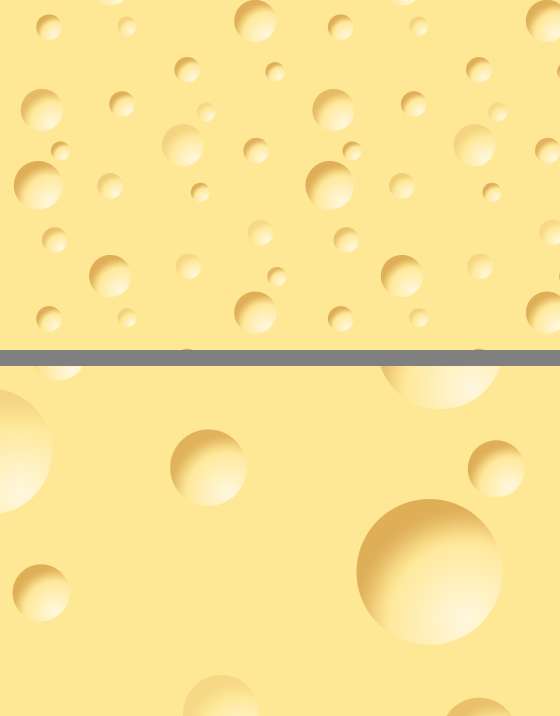
Top: the whole. Bottom: its middle third, enlarged.
Reproduce this texture procedurally as a WebGL 2 fragment shader.

```glsl
#version 300 es
precision highp float;
// Flat butter-yellow sheet with round, softly shaded hollows.
// Hollows follow a low-discrepancy sequence on a seamless square tile, jittered
// by a hash; each is shaded by its distance from a glow at its lower right.

#define TILE_SIZE 0.8333            // tile edge, in canvas heights
#define HOLE_COUNT 19
#define FIRST_HOLE vec2(0.1225, 0.555)
#define RADII vec4(0.0833, 0.0722, 0.0437, 0.0325)  // in tile edges
#define JITTER vec2(0.012, 0.035)   // least, and extra for roomy holes
#define GLOW_OFFSET vec2(0.50, -0.66)
#define SHADE_RANGE vec2(1.0, 1.58) // where the shadow starts and ends, in radii
#define SHEET_COLOR vec3(0.998, 0.908, 0.588)
#define GLOW_COLOR vec3(1.0, 0.972, 0.875)
#define SHADOW_COLOR vec3(0.873, 0.685, 0.345)

uniform vec2 u_resolution;
out vec4 fragColor;

vec2 hash2(float n) {
    vec3 p = fract(vec3(n + 1.0) * vec3(0.1031, 0.1030, 0.0973));
    p += dot(p, p.yzx + 33.33);
    return fract((p.xx + p.yz) * p.zy);
}

// Holes come in four sizes, largest first.
float holeRadius(int i) {
    return i < 1 ? RADII.x : i < 5 ? RADII.y : i < 13 ? RADII.z : RADII.w;
}

// Evenly spread centres; the middle of the sequence has most room to move.
vec2 holeCenter(int i) {
    float n = float(i);
    float room = smoothstep(4.0, 0.0, abs(n - 9.0));
    vec2 shift = (hash2(n) * 2.0 - 1.0) * (JITTER.x + JITTER.y * room);
    return FIRST_HOLE + n * vec2(0.7549, 0.5698) + shift;
}

// Some hollows are deep with a dark crescent, others shallow and pale.
float holeDepth(int i) {
    float order = fract(0.95 + float(i) * 0.618);
    return mix(0.28, 1.0, smoothstep(0.1, 0.6, order));
}

// q is the position inside the hole, in radii.
vec3 hollowColor(vec2 q, float depth) {
    float d = length(q - GLOW_OFFSET);
    vec3 color = mix(GLOW_COLOR, SHEET_COLOR, min(d / 1.15, 1.0));
    float shadow = smoothstep(SHADE_RANGE.x, SHADE_RANGE.y, d);
    return mix(color, SHADOW_COLOR, shadow * depth);
}

void main() {
    vec2 p = gl_FragCoord.xy / (u_resolution.y * TILE_SIZE);
    float pixel = 1.0 / (u_resolution.y * TILE_SIZE);
    vec3 color = SHEET_COLOR;

    for (int i = 0; i < HOLE_COUNT; i++) {
        // Offset to the nearest copy of this hole across tile borders.
        vec2 q = fract(p - holeCenter(i) + 0.5) - 0.5;
        float radius = holeRadius(i);
        float cover = clamp((radius - length(q)) / pixel + 0.5, 0.0, 1.0);
        color = mix(color, hollowColor(q / radius, holeDepth(i)), cover);
    }
    fragColor = vec4(color, 1.0);
}
```
